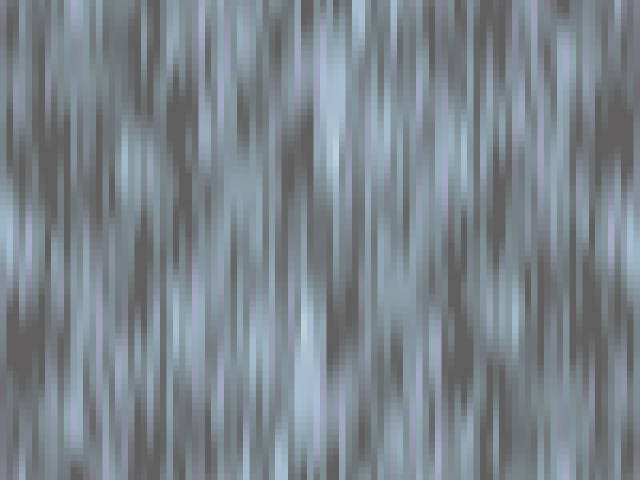
Write a Shadertoy shader that draws this texture.

```glsl
// Blue-grey vertical streaks on a coarse 100 x 75 grid of flat cells.
// Per-column noise makes the streaks, stretched 2D noise the soft blobs;
// adding the field at p and -p gives it half-turn symmetry.

float hash(vec2 p) {
    return fract(sin(dot(p, vec2(127.1, 311.7))) * 43758.5453);
}

float valueNoise(vec2 p) {
    vec2 i = floor(p), f = fract(p);
    f = f * f * (3.0 - 2.0 * f);
    return mix(mix(hash(i), hash(i + vec2(1, 0)), f.x),
               mix(hash(i + vec2(0, 1)), hash(i + vec2(1, 1)), f.x), f.y);
}

// Noise that varies smoothly along a column but not between columns
float columnNoise(float column, float y, float seed) {
    float shift = 10.0 * hash(vec2(column, seed));
    return valueNoise(vec2(column + seed, y + shift));
}

// x: brightness around zero, y: amount of lilac tint
vec2 streakField(vec2 p) {
    float column = floor(p.x);
    float tone = 0.60 * (columnNoise(column, p.y / 11.0, 211.0) - 0.5)
               + 0.25 * (columnNoise(column, p.y / 6.0, 457.0) - 0.5)
               + 0.75 * (valueNoise(p / vec2(5.0, 11.0) + 83.3) - 0.5)
               + 0.25 * (valueNoise(p / vec2(13.0, 22.0) + 31.7) - 0.5);

    // Rare pale streaks that fade in towards one edge
    float rare = smoothstep(0.96, 1.0, hash(vec2(column, 71.0)));
    tone += 0.9 * rare * smoothstep(25.0, 38.0, p.y);

    float lilac = smoothstep(0.7, 0.95, columnNoise(column, p.y / 14.0, 619.0));
    return vec2(tone, lilac);
}

// Grey to steel blue, with a pale end for the highlights
vec3 steelRamp(float t, float lilac) {
    float body = min(t, 1.0);
    vec3 color = mix(vec3(0.37, 0.36, 0.355), vec3(0.65, 0.74, 0.81), body);
    color += vec3(0.0, 0.08, 0.08) * body * (1.0 - body);
    color += vec3(0.05, -0.03, 0.03) * lilac * body;
    return mix(color, vec3(0.92, 0.97, 0.96), smoothstep(1.0, 1.6, t));
}

vec3 cellColor(vec2 uv) {
    vec2 grid = vec2(100.0, 75.0);
    vec2 p = floor(uv * grid) + 0.5 - 0.5 * grid;
    vec2 field = streakField(p) + streakField(-p);

    // Soft bright spots down the middle
    float glow = exp(-p.x * p.x / 18.0) * (0.5 + 0.5 * cos(p.y * 0.25));
    float t = 0.40 + 0.707 * field.x + 0.25 * glow;
    return steelRamp(max(t, 0.03), min(field.y, 1.0));
}

void mainImage(out vec4 fragColor, in vec2 fragCoord) {
    // Four samples per pixel smooth the cell edges
    vec3 color = vec3(0.0);
    for (int i = 0; i < 4; i++) {
        vec2 offset = vec2(i % 2, i / 2) * 0.5 - 0.25;
        color += cellColor((fragCoord + offset) / iResolution.xy);
    }
    fragColor = vec4(color / 4.0, 1.0);
}
```
